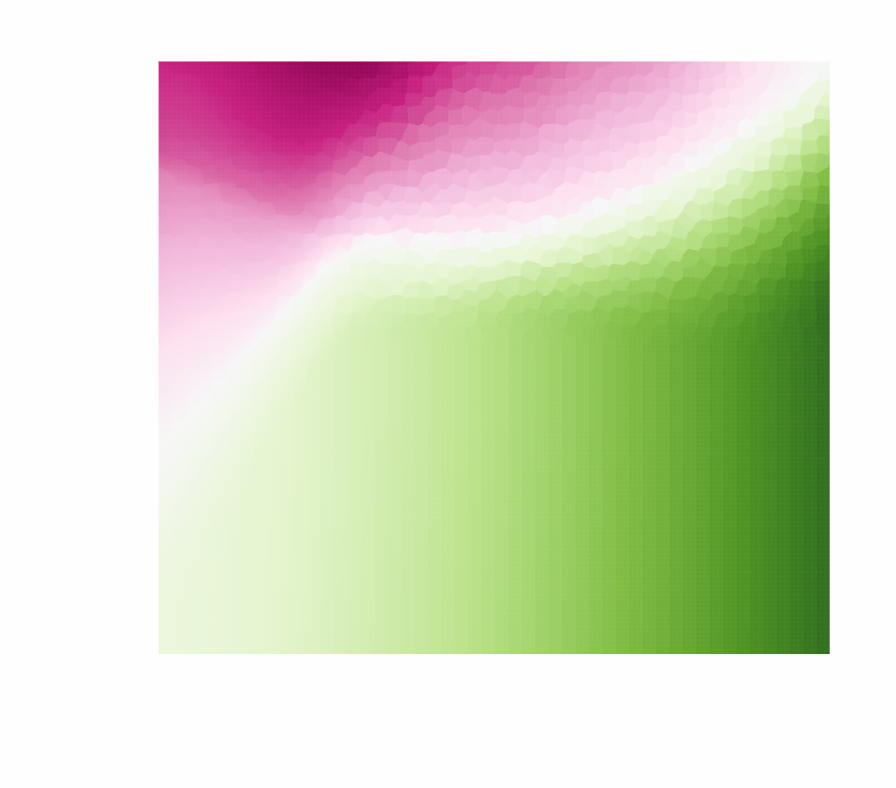
Give the GLSL for this background, as a Shadertoy shader.

```glsl
#define PANEL_MIN vec2(0.177, 0.170)
#define PANEL_MAX vec2(0.926, 0.922)
#define PAPER vec3(0.996)
#define FACETS vec2(46.0, 38.0)
#define STRIPS 50.0
#define MESH_CELLS vec2(150.0, 130.0)
#define MESH_FADE 0.035
#define FACET_SHARPNESS 30.0

// Diverging palette from magenta through white to green
const vec3 PALETTE[11] = vec3[11](
    vec3(0.557, 0.004, 0.322), vec3(0.773, 0.106, 0.490),
    vec3(0.871, 0.467, 0.682), vec3(0.945, 0.714, 0.855),
    vec3(0.992, 0.878, 0.937), vec3(0.969, 0.969, 0.969),
    vec3(0.902, 0.961, 0.816), vec3(0.722, 0.882, 0.525),
    vec3(0.498, 0.737, 0.255), vec3(0.302, 0.573, 0.129),
    vec3(0.153, 0.392, 0.098));

vec3 palette(float value) {
    float x = clamp(value, 0.0, 1.0) * 10.0;
    int i = min(int(x), 9);
    return mix(PALETTE[i], PALETTE[i + 1], x - float(i));
}

vec2 hash2(vec2 p) {
    vec3 q = fract(p.xyx * vec3(0.1031, 0.1030, 0.0973));
    q += dot(q, q.yzx + 33.33);
    return fract((q.xx + q.yz) * q.zy);
}

float smoothMin(float a, float b, float k) {
    float h = max(k - abs(a - b), 0.0) / k;
    return min(a, b) - h * h * k * 0.25;
}

// Height of the neutral white ridge
float ridge(float x) {
    float rise = max(x - 0.4, 0.0);
    return 0.345 + smoothMin(1.26 * x, 0.35, 0.07) + 0.86 * rise * rise;
}

// Value along the top edge
float topValue(float x) {
    return 0.1 * (1.0 - smoothstep(0.0, 0.285, x))
         + 0.14 * smoothstep(0.28, 0.5, x)
         + 0.10 * smoothstep(0.48, 0.72, x)
         + 0.30 * smoothstep(0.68, 1.08, x);
}

// Value of the flat region far below the ridge
float floorValue(vec2 p) {
    float x = p.x + 0.08 * max(0.4 - p.y, 0.0) * (1.0 - p.x);
    return 0.565 + 0.15 * x + 0.27 * x * x;
}

float field(vec2 p) {
    p = clamp(p, 0.0, 1.0);
    float crest = ridge(p.x);
    if (p.y < crest) {
        float depth = 0.15 + 0.16 * (1.0 - smoothstep(0.0, 0.3, p.x))
                    + 0.30 * smoothstep(0.5, 1.05, p.x);
        float t = min((crest - p.y) / depth, 1.0);
        return mix(0.5, floorValue(p), t * (1.5 - 0.5 * t * t));
    }
    float t = clamp((p.y - crest) / max(1.0 - crest, 0.01), 0.0, 1.0);
    float bend = mix(1.0, 0.63, smoothstep(0.0, 0.25, p.x));
    float value = mix(0.5, topValue(p.x), pow(t, bend));

    // Slanted fold in the magenta corner
    float fold = smoothstep(-0.02, 0.03, p.y - 0.82 + 0.45 * p.x);
    fold *= (1.0 - smoothstep(0.2, 0.35, p.x)) * (1.0 - smoothstep(0.85, 1.0, p.y));
    return value - 0.035 * fold;
}

// Cellular facets, each holding the field value at its site
float facetField(vec2 p) {
    vec2 cell = floor(p * FACETS);
    vec2 sum = vec2(0.0);
    for (int j = -1; j <= 1; j++)
    for (int i = -1; i <= 1; i++) {
        vec2 id = cell + vec2(i, j);
        vec2 site = id + 0.15 + 0.7 * hash2(id + 17.0);
        vec2 offset = p * FACETS - site;
        float weight = exp(-FACET_SHARPNESS * dot(offset, offset)) + 1e-20;
        sum += weight * vec2(field(site / FACETS), 1.0);
    }
    return sum.x / sum.y;
}

// Vertical strips with softened seams
float stripField(vec2 p) {
    float x = p.x * STRIPS;
    float column = floor(x) - 0.5 + smoothstep(0.0, 0.12, fract(x));
    return field(vec2(column / STRIPS, p.y));
}

void mainImage(out vec4 fragColor, in vec2 fragCoord) {
    vec2 uv = fragCoord / iResolution.xy;
    vec2 p = (uv - PANEL_MIN) / (PANEL_MAX - PANEL_MIN);

    // Facets above, strips below, smoother at the left
    float upper = smoothstep(0.50, 0.57, p.y);
    float textured = mix(stripField(p), facetField(p), upper);
    float strength = mix(0.3, 0.9, smoothstep(0.2, 0.4, p.x));
    vec3 color = palette(mix(field(p), textured, strength));

    // Faint mesh of pale seams
    vec2 seam = 0.5 + 0.5 * cos(6.2832 * p * MESH_CELLS);
    color = mix(color, PAPER, MESH_FADE * max(seam.x, seam.y));

    // Panel on paper with a soft edge
    vec2 inside = min(uv - PANEL_MIN, PANEL_MAX - uv) * iResolution.xy;
    float mask = clamp(min(inside.x, inside.y) + 0.5, 0.0, 1.0);
    fragColor = vec4(mix(PAPER, color, mask), 1.0);
}
```
